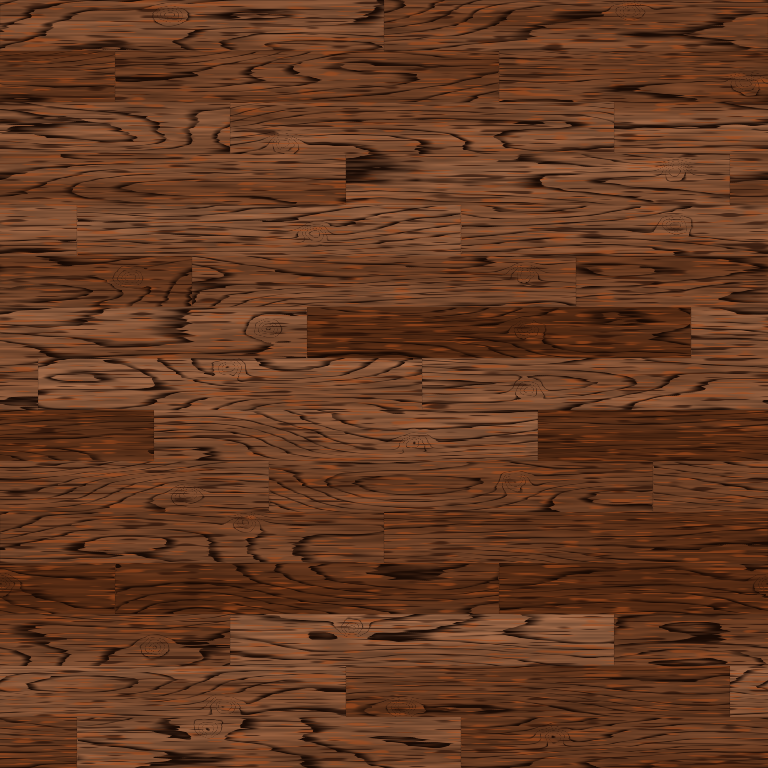
A Shadertoy shader for this texture:

```glsl
float hash(vec2 p) {
    vec3 q = fract(p.xyx * 0.1031);
    q += dot(q, q.yzx + 33.33);
    return fract((q.x + q.y) * q.z);
}

float noise(vec2 p) {
    vec2 cell = floor(p), f = fract(p);
    f = f * f * (3.0 - 2.0 * f);
    return mix(mix(hash(cell), hash(cell + vec2(1, 0)), f.x),
               mix(hash(cell + vec2(0, 1)), hash(cell + vec2(1, 1)), f.x), f.y);
}

// Growth-ring height; its contours become the grain lines
float ringField(vec2 local, vec2 wood, vec2 id) {
    float field = 7.0 * noise(wood * vec2(3.6, 21.0))
                + 1.5 * noise(wood * vec2(6.0, 48.0) + 31.0)
                + 0.22 * noise(wood * vec2(16.0, 130.0) + 57.0)
                + 0.16 * noise(wood * vec2(36.0, 420.0) + 83.0);
    field += local.y * mix(10.0, 110.0, hash(id + 41.0));

    // Oval knot on some planks
    vec2 center = vec2(mix(0.05, 0.45, hash(id + 3.0)), mix(0.012, 0.055, hash(id + 13.0)));
    vec2 k = (local - center) / vec2(0.015, 0.010);
    k += 0.35 * (vec2(noise(wood * 110.0), noise(wood * 110.0 + 9.0)) - 0.5);
    return field + step(0.45, hash(id + 23.0)) * 4.0 * exp(-dot(k, k));
}

void mainImage(out vec4 fragColor, in vec2 fragCoord) {
    vec2 uv = fragCoord / iResolution.xy;
    uv.y = 1.0 - uv.y;

    // Fifteen rows of two planks, each row shifted along
    float row = floor(uv.y * 15.0);
    float along = (uv.x - 0.15 * row) * 2.0;
    vec2 id = vec2(mod(floor(along), 2.0), row);
    vec2 local = vec2(fract(along) * 0.5, uv.y - row / 15.0);
    vec2 wood = local + 9.0 * vec2(hash(id + 7.0), hash(id + 19.0));

    // Plank tone with soft bands
    float tone = mix(-0.05, 0.85, hash(id + 29.0));
    tone += 0.6 * (noise(wood * vec2(3.0, 38.0) + 11.0) - 0.5);
    vec3 color = mix(vec3(0.31, 0.155, 0.07), vec3(0.52, 0.34, 0.23), clamp(tone, 0.0, 1.0));

    // Fine fibres
    float fibre = noise(wood * vec2(24.0, 480.0));
    float coarseFibre = noise(wood * vec2(12.0, 210.0) + 71.0);
    color *= 0.76 + 0.34 * fibre + 0.2 * coarseFibre;

    // Grain: soft on one side, sharp on the other, wide where the field is flat
    float field = ringField(local, wood, id);
    float blur = clamp(fwidth(field), 0.02, 0.3);
    float ring = fract(field);
    float grain = smoothstep(0.68, 0.95, ring) * (1.0 - smoothstep(1.0 - blur, 1.0, ring));
    grain *= mix(0.55, 1.0, smoothstep(0.2, 0.6, noise(wood * vec2(30.0, 420.0) + 5.0)));

    // Orange flecks and dark pores, fine and long
    float fleck = smoothstep(0.68, 0.9, noise(wood * vec2(32.0, 500.0) + 101.0));
    float pore = smoothstep(0.7, 0.92, noise(wood * vec2(28.0, 500.0) + 151.0));
    color = mix(color, vec3(0.66, 0.3, 0.11), 0.55 * fleck);
    color = mix(color, vec3(0.13, 0.05, 0.02), 0.65 * pore);
    color = mix(color, vec3(0.08, 0.03, 0.01), 0.95 * grain);

    // Faint shade at the joints
    vec2 toEdge = min(local, vec2(0.5, 1.0 / 15.0) - local);
    color *= mix(0.9, 1.0, smoothstep(0.0, 0.0015, min(toEdge.x, toEdge.y)));

    fragColor = vec4(color, 1.0);
}
```
